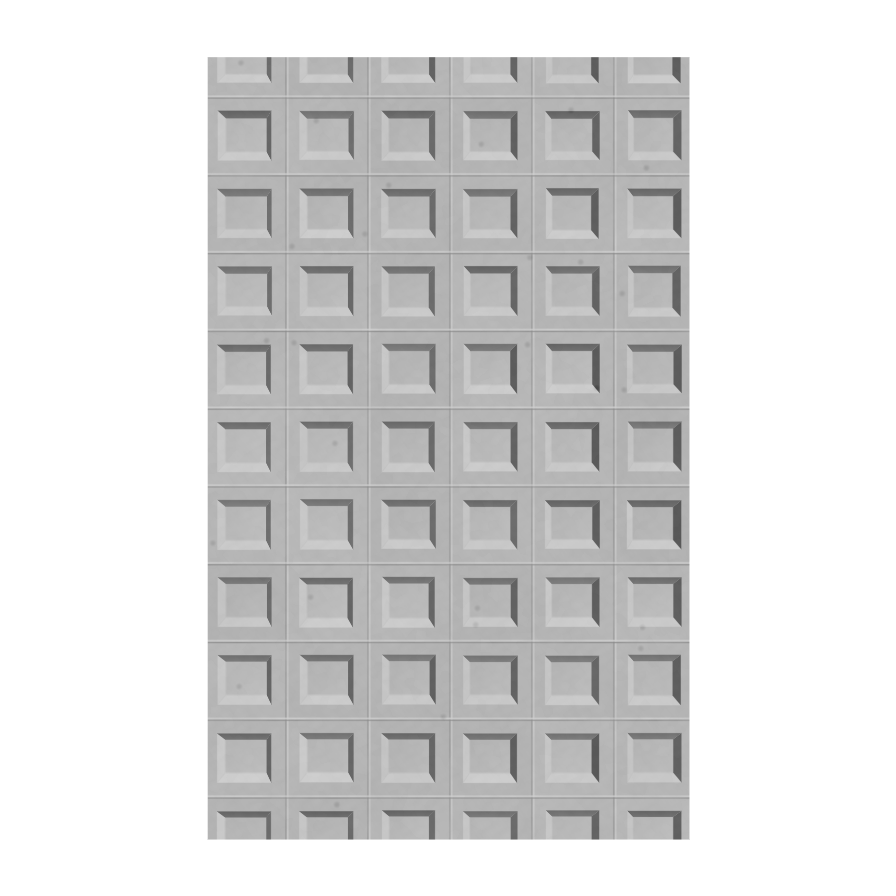
Give the GLSL for this pattern, as a WebGL 1 fragment shader.

```glsl
precision highp float;
uniform vec2 u_resolution;

const vec2 PANEL_MIN = vec2(0.2318, 0.0630);
const vec2 PANEL_MAX = vec2(0.7695, 0.9362);
const vec2 PITCH = vec2(0.0915, 0.0868);
const vec2 JOINT_ORIGIN = vec2(0.2290, 0.0239);

float hash(vec2 p) {
  return fract(sin(dot(p, vec2(41.3, 289.1))) * 4375.85);
}

vec2 hash2(vec2 p) {
  return vec2(hash(p), hash(p + 17.7));
}

// x: distance to the nearest feature, y: its random value
vec2 cellular(vec2 p) {
  vec2 cell = floor(p);
  vec2 nearest = vec2(9.0, 0.0);
  for (int j = -1; j <= 1; j++) {
    for (int i = -1; i <= 1; i++) {
      vec2 id = cell + vec2(float(i), float(j));
      float d = length(id + hash2(id) - p);
      if (d < nearest.x) nearest = vec2(d, hash(id + 5.3));
    }
  }
  return nearest;
}

float waves(vec2 p) {
  float sum = sin(p.x + 2.0 * sin(p.y * 0.7));
  sum += 0.6 * sin(p.y * 1.9 - p.x * 0.8 + 1.3);
  sum += 0.4 * sin(p.x * 3.7 + p.y * 2.9);
  return sum * 0.5;
}

float inside(float d, float soft) {
  return smoothstep(-soft, soft, d);
}

float line(float d, float halfWidth, float soft) {
  return inside(halfWidth - abs(d), soft);
}

// Coverage of one sloped wall, mitred against its two neighbours
float wall(float d, float sideA, float sideB, float soft) {
  return inside(min(1.0, min(sideA, sideB)) - d, soft);
}

// Four sloped walls around a flat floor; light falls from the upper right
float recess(vec2 p, vec2 id, float tone, float aa) {
  vec2 jitter = (hash2(id) - 0.5) * 0.0014;
  vec2 lo = vec2(0.0138, 0.0158) + jitter;
  vec2 hi = vec2(0.0738, 0.0712) + jitter.yx;
  float across = id.x / 5.0;
  float up = id.y / 10.0;
  float left = (p.x - lo.x) / mix(0.0092, 0.0064, across);
  float right = (hi.x - p.x) / mix(0.0052, 0.0092, across);
  float bottom = (p.y - lo.y) / mix(0.0112, 0.0094, up);
  float top = (hi.y - p.y) / mix(0.0068, 0.0088, up);
  float soft = aa / 0.010;

  vec2 q = (p - lo) / (hi - lo);
  float shade = tone + 0.012 + 0.022 * (q.x - q.y);
  float lit = 0.765 + 0.02 * hash(id + 3.1);
  float topShade = 0.42 + 0.05 * clamp(top, 0.0, 1.0) + 0.07 * (hash(id + 8.2) - 0.5);
  float rightShade = 0.37 + 0.05 * (1.0 - across) + 0.06 * (hash(id + 9.4) - 0.5);
  shade = mix(shade, lit, wall(left, top, bottom, soft * 1.8));
  shade = mix(shade, lit + 0.015, wall(bottom, left, right, soft * 1.6));
  shade = mix(shade, topShade, wall(top, left, right, soft));
  shade = mix(shade, rightShade, wall(right, top, bottom, soft));

  vec2 edge = min(p - lo, hi - p);
  return mix(tone, shade, inside(min(edge.x, edge.y), aa * 0.8));
}

// Pale ridge beside a dark groove
float joint(float shade, float d, float strength, float aa) {
  shade = mix(shade, 0.54, strength * line(d + 0.0013, 0.0008, aa));
  return mix(shade, 0.81, strength * line(d - 0.0006, 0.0010, aa));
}

float weathering(vec2 p) {
  vec2 mottle = cellular(p * 95.0);
  vec2 spot = cellular(p * 38.0 + 4.0);
  float grain = 0.010 * (mottle.y - 0.5) + 0.008 * (0.5 - mottle.x);
  float smudge = step(0.955, spot.y) * (1.0 - smoothstep(0.02, 0.19, spot.x));
  return grain + 0.007 * waves(p * 23.0) + 0.004 * waves(p * 310.0) - 0.07 * smudge;
}

void main() {
  vec2 uv = gl_FragCoord.xy / u_resolution;
  float aa = 1.0 / min(u_resolution.x, u_resolution.y);
  vec2 grid = (uv - JOINT_ORIGIN) / PITCH;
  vec2 id = floor(grid);
  vec2 local = fract(grid) * PITCH;
  float tone = 0.708 + 0.022 * (hash(id + 2.6) - 0.5);
  float shade = recess(local, id, tone, aa);

  // Signed distances to the nearest joints
  vec2 seam = (fract(grid + 0.5) - 0.5) * PITCH;
  float wear = 0.72 + 0.15 * waves(uv * 60.0);
  shade = joint(shade, seam.x, wear * 0.85, aa);
  shade = joint(shade, seam.y, wear, aa);
  shade += weathering(uv);

  vec2 border = min(uv - PANEL_MIN, PANEL_MAX - uv);
  float panel = inside(min(border.x, border.y), aa * 0.7);
  gl_FragColor = vec4(vec3(mix(1.0, shade, panel)), 1.0);
}
```
